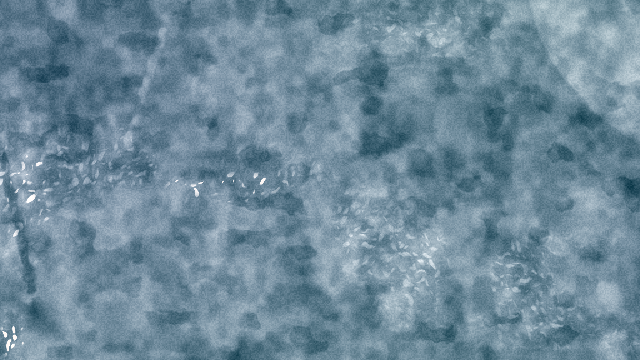
Write a WebGL 2 fragment shader that draws this texture.

```glsl
#version 300 es
precision highp float;
// Weathered blue-grey surface with soft mottling, pale flakes, glints, scratches and grain.
#define BASE_TONE 0.548
#define BROAD_MOTTLE 0.17
#define MID_MOTTLE 0.21
#define FINE_MOTTLE 0.15
#define GRAIN 0.085
#define STAIN_DEPTH 0.10
#define FLAKE_GAIN 0.19
#define GLINT_GAIN 0.48
#define FLAKE_SCALE 40.0
#define GRAIN_SCALE 288.0
#define SHEEN 0.085

uniform vec2 u_resolution;
out vec4 fragColor;

vec2 hash2(vec2 p) {
  vec3 q = fract(p.xyx * vec3(0.1031, 0.1030, 0.0973));
  q += dot(q, q.yzx + 33.33);
  return fract((q.xx + q.yz) * q.zy);
}

// Smooth cellular noise: random cell values blended by distance
float cloud(vec2 p) {
  vec2 id = floor(p), f = fract(p);
  float sum = 0.0, total = 0.0;
  for (int y = -1; y <= 1; y++)
    for (int x = -1; x <= 1; x++) {
      vec2 o = vec2(x, y);
      vec2 h = hash2(id + o + 57.0);
      vec2 r = o + 0.2 + 0.6 * h - f;
      float w = exp(-5.0 * dot(r, r));
      sum += w * hash2(id + o + 191.0).x;
      total += w;
    }
  return sum / total;
}

// Elongated chips, one per cell, turned around a common tilt
float flakes(vec2 p, float tilt) {
  vec2 id = floor(p), f = fract(p);
  float best = 0.0;
  for (int y = -1; y <= 1; y++)
    for (int x = -1; x <= 1; x++) {
      vec2 o = vec2(x, y);
      vec2 h = hash2(id + o + 23.0), k = hash2(id + o + 311.0);
      vec2 r = o + 0.15 + 0.7 * h - f;
      float a = tilt + 1.8 * (k.x - 0.5);
      r = mat2(cos(a), -sin(a), sin(a), cos(a)) * r;
      float size = 0.16 + 0.32 * k.y;
      float d = length(r * vec2(0.65, 1.4));
      best = max(best, smoothstep(size, size - 0.2, d) * (0.35 + 0.65 * h.y));
    }
  return best;
}

// Soft straight scratch between two ends
float scratch(vec2 p, vec2 a, vec2 b, float width) {
  vec2 ab = b - a;
  float t = clamp(dot(p - a, ab) / dot(ab, ab), 0.0, 1.0);
  return smoothstep(width, width * 0.35, length(p - a - ab * t));
}

float spot(vec2 p, vec2 centre, vec2 radius) {
  vec2 d = (p - centre) / radius;
  return exp(-dot(d, d));
}

void main() {
  vec2 p = gl_FragCoord.xy / u_resolution.y;
  float broad = cloud(p * 4.0), mid = cloud(p * 14.0 + 7.0);
  float fine = cloud(p * 38.0 + 31.0);
  vec2 ragged = p + 0.016 * (vec2(fine, cloud(p * 60.0 + 90.0)) - 0.5);

  // Mottled ground
  float tone = BASE_TONE + BROAD_MOTTLE * (broad - 0.5)
             + MID_MOTTLE * (mid - 0.5) + FINE_MOTTLE * (fine - 0.5);

  // Small dark stains
  float stain = cloud(ragged * vec2(15.0, 22.0) + 43.0);
  tone -= STAIN_DEPTH * smoothstep(0.34, 0.16, stain);

  // Pale curved sheet at the upper right, with a darker rim
  float sheet = length(p - vec2(2.03, 1.126)) - 0.577 + 0.012 * (mid - 0.5);
  float inside = smoothstep(0.006, -0.006, sheet);
  tone += SHEEN * inside - 0.03 * (1.0 - inside) * exp(-max(sheet, 0.0) * 14.0);

  // Scratches, broken up by the mottling
  float wear = smoothstep(0.2, 0.6, mid * 0.5 + fine * 0.5);
  float pale = scratch(ragged, vec2(0.458, 0.92), vec2(0.35, 0.59), 0.016)
             + 0.35 * scratch(ragged, vec2(0.58, 0.93), vec2(0.54, 0.75), 0.009)
             + 0.6 * scratch(ragged, vec2(0.09, 0.67), vec2(0.03, 0.27), 0.035)
             + 0.5 * scratch(ragged, vec2(0.98, 0.26), vec2(0.89, 0.13), 0.02);
  tone += 0.12 * pale * wear;

  // Flakes gather along a falling band and in a few patches
  float offset = (p.y - 0.6 + 0.27 * p.x) / 0.17;
  float band = exp(-offset * offset);
  float upper = spot(p, vec2(1.18, 0.91), vec2(0.24, 0.09));
  float corner = spot(p, vec2(0.03, 0.06), vec2(0.04, 0.07));
  float left = spot(p, vec2(0.08, 0.45), vec2(0.11, 0.2));
  float middle = spot(p, vec2(0.65, 0.49), vec2(0.2, 0.06));
  float patchy = smoothstep(0.38, 0.66, cloud(p * 6.5 + 12.0));
  float cover = clamp(band * patchy + 0.8 * upper + 0.7 * left + 0.6 * middle + corner, 0.0, 1.0);
  float tilt = mix(0.8, -0.4, smoothstep(0.8, 1.3, p.x));
  float chip = flakes(ragged * FLAKE_SCALE, tilt);
  float smear = flakes(ragged * FLAKE_SCALE * 0.5 + 5.0, tilt);
  tone += FLAKE_GAIN * (chip * (cover + 0.08) + 0.55 * smear * cover);

  // Warm white glints inside the left-hand patches
  float lit = clamp(0.6 * left + middle + corner, 0.0, 1.0);
  float glint = smoothstep(0.3, 0.75, chip * lit * (0.6 + 0.8 * mid));
  tone += GLINT_GAIN * glint;

  // Dark rod crossing the left edge
  tone -= 0.17 * scratch(ragged, vec2(0.0, 0.6), vec2(0.09, 0.19), 0.018) * (0.5 + 0.5 * wear);

  // Grain, then tone to colour with a slow drift of hue
  tone += GRAIN * (hash2(floor(p * GRAIN_SCALE)).x - 0.5);
  vec3 colour = vec3(1.2 * tone - 0.22, tone, tone + 0.065 - 0.12 * max(tone - 0.57, 0.0));
  float drift = sin(2.6 * p.x + 1.2) * 0.5 + sin(3.1 * p.y - 1.0 + p.x) * 0.5;
  colour += drift * vec3(0.012, -0.004, 0.012);
  colour = mix(colour, vec3(0.98, 0.94, 0.92), 0.8 * glint);
  fragColor = vec4(clamp(colour, 0.0, 1.0), 1.0);
}
```
